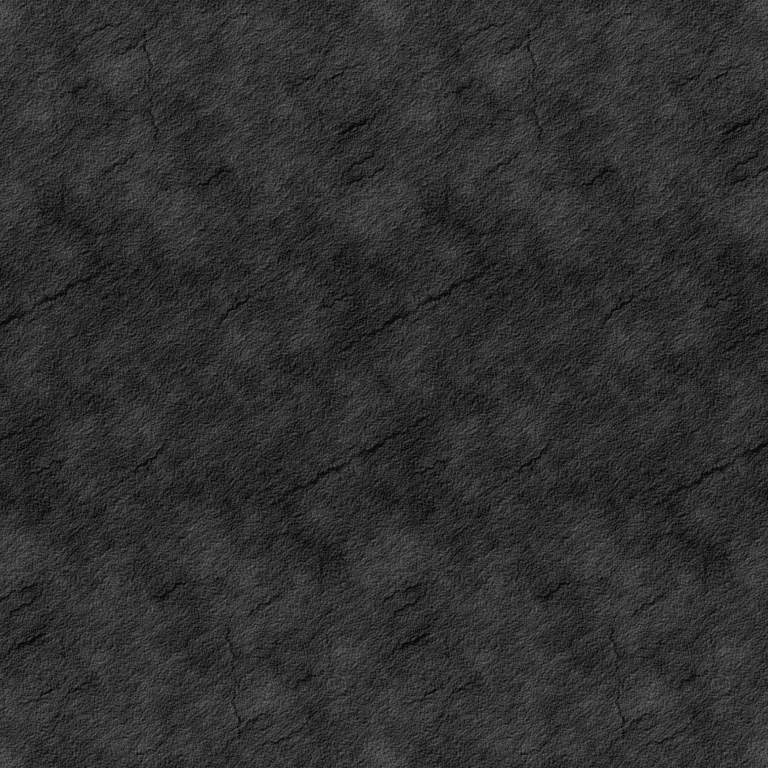
Give the GLSL for this texture, as a three.js fragment shader.

```glsl
// Dark charcoal stone with rough grain: two tiles across, lower half is the upper half turned by 180 degrees.
varying vec2 vUv;

const float TAU = 6.28318;
const vec2 LIGHT_STEP = vec2(-0.0017, 0.0019);
const vec3 STONE = vec3(0.194);

vec2 hash2(vec2 p) {
  vec3 a = fract(p.xyx * vec3(0.1031, 0.1030, 0.0973));
  a += dot(a, a.yzx + 33.33);
  return fract((a.xx + a.yz) * a.zy);
}

// Distance to the nearest scattered point; the lattice wraps at period.
float cellular(vec2 p, vec2 period) {
  vec2 cell = floor(p);
  vec2 local = p - cell;
  float nearest = 4.0;
  for (int y = -1; y <= 1; y++) {
    for (int x = -1; x <= 1; x++) {
      vec2 o = vec2(float(x), float(y));
      vec2 d = o + hash2(mod(cell + o, period) + 7.0) - local;
      nearest = min(nearest, dot(d, d));
    }
  }
  return sqrt(nearest);
}

// Odd sine warp, so that the half-turn symmetry is kept.
vec2 warp(vec2 s, float amount) {
  vec2 bend = sin(TAU * s.yx * vec2(4.0, -5.0)) + 0.6 * sin(TAU * s.yx * vec2(-11.0, 9.0));
  return s + amount * bend;
}

// Layered even waves from broad to fine, seamless across tiles and halves.
float clouds(vec2 s) {
  float sum = 0.0;
  for (int i = 0; i < 52; i++) {
    float n = float(i);
    float radius = 2.6 * pow(1.062, n);
    float angle = n * 2.4 + 0.7;
    vec2 wave = floor(radius * vec2(cos(angle), 2.0 * sin(angle)) + 0.5) * vec2(1.0, 0.5);
    float side = hash2(vec2(n, 5.0)).x < 0.5 ? -1.0 : 1.0;
    sum += side * cos(TAU * dot(wave, s)) * pow(radius, -0.27);
  }
  return sum;
}

// Height of fine pebbles, slanted fibres and long creases that rise to the right.
float relief(vec2 h) {
  vec2 fibre = vec2(72.0 * h.x + 50.0 * h.y, 137.0 * h.y - 95.0 * h.x);
  vec2 crease = vec2(14.0 * h.x + 10.0 * h.y, 46.0 * h.y - 32.0 * h.x);
  return 0.135 * cellular(h * 176.0, vec2(176.0))
       + 0.09 * cellular(fibre, vec2(72.0, 95.0))
       + 0.10 * cellular(crease, vec2(14.0, 32.0));
}

vec2 wrapOffset(vec2 h, vec2 center) {
  vec2 d = h - center;
  d.x -= floor(d.x + 0.5);
  return d;
}

float blotch(vec2 h, vec2 center, float radius) {
  vec2 d = wrapOffset(h, center) / radius;
  return exp(-dot(d, d));
}

// Jagged dark line with tapered ends, a faint light lip and a dim surround.
float crack(vec2 h, vec2 center, float angle, float reach, float width) {
  vec2 d = wrapOffset(h, center);
  vec2 dir = vec2(cos(angle), sin(angle));
  float along = dot(d, dir);
  float across = dot(d, vec2(-dir.y, dir.x));
  across += 0.004 * sin(along * 65.0 + center.x * 40.0) + 0.003 * sin(along * 190.0);
  float taper = 1.0 - smoothstep(0.5 * reach, reach, abs(along));
  float groove = 1.0 - smoothstep(0.25 * width, width, abs(across));
  float lip = 1.0 - smoothstep(0.2 * width, width, abs(across + 1.6 * width));
  float dim = exp(-across * across / 0.0004);
  return taper * (groove - 0.35 * lip + 0.14 * dim);
}

// Mostly slanted short cracks, some of them steep.
float scatteredCracks(vec2 h) {
  float sum = 0.0;
  for (int i = 0; i < 54; i++) {
    float n = float(i);
    vec2 place = hash2(vec2(n, 11.0));
    vec2 kind = hash2(vec2(n, 29.0));
    float angle = kind.x < 0.7 ? 0.35 + 0.6 * kind.x : 0.8 + kind.x;
    float depth = 0.25 + 0.85 * kind.y * kind.y;
    sum += depth * crack(h, vec2(place.x, 0.04 + 0.92 * place.y), angle, 0.03 + 0.05 * kind.y, 0.005);
  }
  return sum;
}

void main() {
  // Fold the lower half onto the upper by a half turn.
  vec2 s = vUv * 2.0 - vec2(0.5, 1.0);
  if (s.y < 0.0) s = -s;
  vec2 h = vec2(fract(s.x + 0.5), s.y);

  // Broad shade: darkest beside the middle, mottled all over.
  float band = (s.y - 0.24) / 0.16;
  float shade = -0.014 * cos(0.5 * TAU * s.y) - 0.012 * exp(-band * band);
  shade += 0.0085 * clouds(warp(s, 0.009));
  shade -= 0.024 * (blotch(h, vec2(0.30, 0.27), 0.09) + blotch(h, vec2(0.96, 0.25), 0.08));
  shade -= 0.022 * (blotch(h, vec2(0.72, 0.70), 0.06) + blotch(h, vec2(0.22, 0.74), 0.06));
  shade += 0.03 * (blotch(h, vec2(0.64, 0.08), 0.05) + blotch(h, vec2(0.26, 0.62), 0.05));

  // Relief lit from the upper left.
  vec2 bent = warp(h, 0.004);
  shade += relief(bent - LIGHT_STEP) - relief(bent + LIGHT_STEP);

  // One long fissure and many short cracks.
  float fissure = crack(h, vec2(0.10, 0.205), 0.5, 0.30, 0.0065);
  shade -= 0.12 * fissure * (0.8 + 0.2 * sin(h.x * TAU * 7.0)) + 0.10 * scatteredCracks(h);

  gl_FragColor = vec4(clamp(STONE + shade, 0.04, 0.4), 1.0);
}
```
